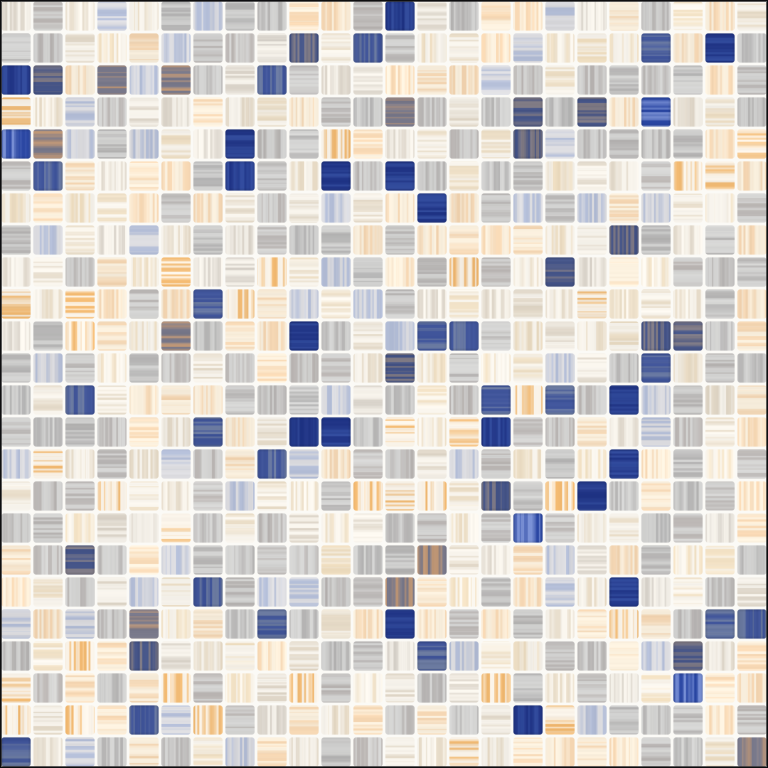
This pattern is drawn by a Shadertoy shader. Its source:

```glsl
// A mosaic of small rounded glass tiles in grey, ivory, peach and blue on pale grout.
// Each tile picks a glaze by hash and is combed with fine lines from 1D noise;
// the comb direction alternates like a checkerboard. A thin dark frame surrounds it.

const float TILES = 24.0;          // tiles across and down
const float TILE_HALF = 0.457;     // half tile size, in cells
const float CORNER = 0.09;         // corner radius, in cells
const float FRAME = 0.0021;        // frame width, in canvas units
const float BROAD_LINES = 7.0;     // line frequencies per tile
const float FINE_LINES = 15.0;
const float EDGE_SHADE = 0.10;     // darkening at the rim of blue tiles
const vec3 GROUT = vec3(0.985, 0.980, 0.965);
const vec3 FRAME_COLOR = vec3(0.05, 0.05, 0.06);

float hash(vec2 p) {
    vec3 q = fract(vec3(p.xyx) * 0.1031);
    q += dot(q, q.yzx + 33.33);
    return fract((q.x + q.y) * q.z);
}

// Smooth 1D noise, different for every seed
float lineNoise(float x, float seed) {
    float i = floor(x), f = fract(x);
    f = f * f * (3.0 - 2.0 * f);
    return mix(hash(vec2(i, seed)), hash(vec2(i + 1.0, seed)), f);
}

float roundedBox(vec2 p, float halfSize, float radius) {
    vec2 d = abs(p) - halfSize + radius;
    return length(max(d, 0.0)) + min(max(d.x, d.y), 0.0) - radius;
}

// Base and line colours of a glaze; returns 1 for the blue family
float glaze(float pick, float tint, out vec3 base, out vec3 ink) {
    if (pick < 0.30) {                                // grey
        base = vec3(0.83, 0.83, 0.825);
        ink = mix(vec3(0.71, 0.71, 0.71), vec3(0.73, 0.71, 0.70), tint);
    } else if (pick < 0.38) {                         // pale periwinkle
        base = vec3(0.86, 0.86, 0.875);
        ink = vec3(0.70, 0.74, 0.84);
    } else if (pick < 0.66) {                         // ivory
        base = vec3(0.97, 0.955, 0.925);
        ink = mix(vec3(0.85, 0.83, 0.80), vec3(0.95, 0.88, 0.76), tint);
    } else if (pick < 0.82) {                         // peach
        base = vec3(0.98, 0.94, 0.87);
        ink = vec3(0.96, 0.84, 0.70);
    } else if (pick < 0.865) {                        // orange pinstripe
        base = vec3(0.975, 0.95, 0.91);
        ink = vec3(0.94, 0.72, 0.44);
    } else if (pick < 0.885) {                        // tan over slate
        base = vec3(0.47, 0.47, 0.54);
        ink = vec3(0.76, 0.60, 0.47);
    } else {                                          // blues
        if (pick < 0.922) {                           // deep
            base = vec3(0.13, 0.21, 0.53);
            ink = vec3(0.19, 0.29, 0.61);
        } else if (pick < 0.960) {                    // medium
            base = vec3(0.25, 0.33, 0.60);
            ink = vec3(0.42, 0.48, 0.63);
        } else if (pick < 0.975) {                    // bright
            base = vec3(0.17, 0.28, 0.64);
            ink = vec3(0.47, 0.56, 0.83);
        } else {                                      // slate
            base = vec3(0.27, 0.33, 0.53);
            ink = vec3(0.50, 0.48, 0.52);
        }
        return 1.0;
    }
    return 0.0;
}

vec3 tileColor(vec2 id, vec2 p, float dist) {
    // Comb runs down on odd cells and across on even ones
    float upright = mod(id.x + id.y, 2.0);
    float across = mix(p.y, p.x, upright) + 0.5;
    float seed = 7.0 + id.x + id.y * TILES;

    vec3 base, ink;
    float pick = hash(id + 3.7);
    float tint = hash(id + 61.3);
    float blue = glaze(pick, tint, base, ink);

    // Broad bands with finer lines between them
    float broad = lineNoise(across * BROAD_LINES, seed);
    float fine = lineNoise(across * FINE_LINES, seed + 700.0);
    float amount = smoothstep(0.30, 0.78, 0.4 * broad + 0.6 * fine);
    vec3 color = mix(base, ink, amount);

    // Slight differences in tone between lines and between tiles
    color += 0.035 * (lineNoise(across * FINE_LINES, seed + 1400.0) - 0.5);
    color *= 1.0 + 0.04 * (hash(id + 128.9) - 0.5);
    return color * (1.0 - blue * EDGE_SHADE * smoothstep(-0.10, 0.0, dist));
}

void mainImage(out vec4 fragColor, in vec2 fragCoord) {
    vec2 uv = fragCoord / iResolution.xy;
    float pixel = 1.0 / min(iResolution.x, iResolution.y);

    // Tile inside its cell
    vec2 id = floor(uv * TILES);
    vec2 p = fract(uv * TILES) - 0.5;
    float dist = roundedBox(p, TILE_HALF, CORNER);
    float soft = 0.75 * pixel * TILES;
    float cover = 1.0 - smoothstep(-soft, soft, dist);
    vec3 color = mix(GROUT, tileColor(id, p, dist), cover);

    // Dark frame around the canvas
    vec2 margin = min(uv, 1.0 - uv);
    float inside = smoothstep(-0.5, 0.5, (min(margin.x, margin.y) - FRAME) / pixel);
    fragColor = vec4(mix(FRAME_COLOR, color, inside), 1.0);
}
```
